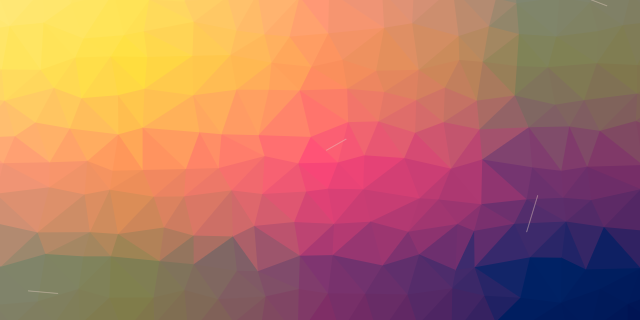
Reproduce this background procedurally as a WebGL 1 fragment shader.

```glsl
precision highp float;
// Low-poly mesh of flat triangles, shaded from yellow through pink to navy.
uniform vec2 u_resolution;

vec2 hash2(vec2 p) {
  return fract(sin(vec2(dot(p, vec2(127.1, 311.7)), dot(p, vec2(269.5, 183.3)))) * 43758.55);
}

// Jittered grid vertex, in units of canvas height
vec2 meshVertex(vec2 id) {
  vec2 jitter = (hash2(id) - 0.5) * vec2(0.62, 0.54);
  return (id + jitter) * vec2(0.115, 0.104) + vec2(0.02, 0.075);
}

// Blend in approximately linear light
vec3 lightMix(vec3 a, vec3 b, float k) {
  return sqrt(mix(a * a, b * b, clamp(k, 0.0, 1.0)));
}

vec3 palette(float t) {
  vec3 cream = vec3(1.0, 0.91, 0.47);
  vec3 yellow = vec3(1.0, 0.88, 0.23);
  vec3 pink = vec3(1.0, 0.28, 0.47);
  vec3 navy = vec3(0.0, 0.15, 0.42);
  vec3 midnight = vec3(0.0, 0.08, 0.33);
  if (t < 0.2) return lightMix(cream, yellow, t / 0.2);
  if (t < 0.5) return lightMix(yellow, pink, (t - 0.2) / 0.3);
  if (t < 0.8) return lightMix(pink, navy, (t - 0.5) / 0.3);
  return lightMix(navy, midnight, (t - 0.8) / 0.2);
}

// Signed distance to the line ab, positive on its left
float edgeDistance(vec2 p, vec2 a, vec2 b) {
  vec2 e = b - a;
  vec2 q = p - a;
  return (e.x * q.y - e.y * q.x) / length(e);
}

// Flat triangle: colour from its centroid, weighted by soft coverage
vec4 facet(vec2 p, vec2 a, vec2 b, vec2 c) {
  float inside = min(edgeDistance(p, a, b), min(edgeDistance(p, b, c), edgeDistance(p, c, a)));
  float coverage = clamp(0.5 + inside * u_resolution.y, 0.0, 1.0);
  vec2 centre = (a + b + c) / 3.0;
  float across = centre.x * u_resolution.y / u_resolution.x;
  vec3 colour = 0.5 * (palette(across) + palette(1.0 - centre.y));
  return vec4(colour, 1.0) * coverage;
}

// Faint hairline between two points
float glint(vec2 p, vec2 a, vec2 b) {
  vec2 e = b - a;
  float d = length(p - a - e * clamp(dot(p - a, e) / dot(e, e), 0.0, 1.0));
  return 1.0 - smoothstep(0.0, 0.0035, d);
}

void main() {
  vec2 p = gl_FragCoord.xy / u_resolution.y;
  vec2 cell = floor((p - vec2(0.02, 0.075)) / vec2(0.115, 0.104));

  // Split each nearby quad along its shorter diagonal
  vec4 sum = vec4(0.0);
  for (int j = -1; j <= 1; j++) {
    for (int i = -1; i <= 1; i++) {
      vec2 id = cell + vec2(float(i), float(j));
      vec2 a = meshVertex(id);
      vec2 b = meshVertex(id + vec2(1.0, 0.0));
      vec2 c = meshVertex(id + vec2(1.0, 1.0));
      vec2 d = meshVertex(id + vec2(0.0, 1.0));
      if (distance(a, c) < distance(b, d)) {
        sum += facet(p, a, b, c) + facet(p, a, c, d);
      } else {
        sum += facet(p, a, b, d) + facet(p, b, c, d);
      }
    }
  }
  vec3 colour = sum.rgb / max(sum.a, 0.001);

  // Stray glints along a few seams
  float shine = glint(p, vec2(1.849, 1.0), vec2(1.896, 0.982));
  shine = max(shine, glint(p, vec2(1.680, 0.388), vec2(1.646, 0.276)));
  shine = max(shine, glint(p, vec2(1.021, 0.531), vec2(1.081, 0.565)));
  shine = max(shine, glint(p, vec2(0.089, 0.091), vec2(0.180, 0.083)));
  gl_FragColor = vec4(mix(colour, vec3(0.9, 0.8, 0.75), 0.4 * shine), 1.0);
}
```
